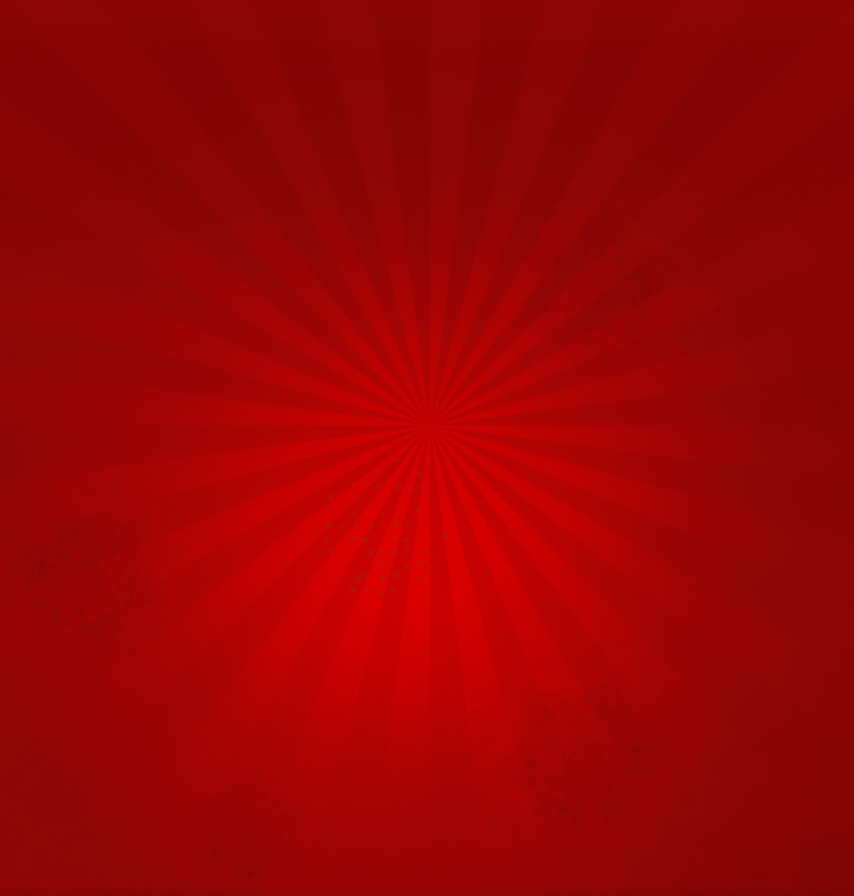
Write a WebGL 2 fragment shader that draws this background.

```glsl
#version 300 es
precision highp float;
// A red festive backdrop: a soft glow behind a sunburst, faint six-pointed
// snowflakes and a drift of tiny stars. Built from a Gaussian glow, angular
// stripes, folded star distances and value noise. Height of the canvas is 1.

uniform vec2 u_resolution;
out vec4 outColor;

const float TAU = 6.2831853;
const vec2 BURST_CENTER = vec2(0.003, 0.525);   // x is measured from the middle
const vec2 GLOW_CENTER = vec2(-0.015, 0.375);
const vec2 GLOW_SIZE = vec2(0.28, 0.275);
const float RAY_COUNT = 24.0;
const float RAY_STRENGTH = 0.042;
const float BASE_RED = 0.525;
const float GLOW_RED = 0.27;
const float GRAIN = 0.016;
const vec3 STAR_COLOR = vec3(0.62, 0.15, 0.08);
const float STAR_OPACITY = 0.42;
const float STAR_CELL = 0.0145;

// Snowflakes: x, y, radius, rotation; and their strength
const int FLAKE_COUNT = 8;
const vec4 FLAKES[FLAKE_COUNT] = vec4[](
    vec4(-0.379, 0.355, 0.120, 0.80), vec4(-0.197, 0.069, 0.100, 0.50),
    vec4(0.174, 0.154, 0.138, 0.14), vec4(0.187, 0.674, 0.130, 0.35),
    vec4(-0.417, 0.135, 0.090, 0.20), vec4(0.453, 0.530, 0.042, 0.50),
    vec4(0.448, 0.030, 0.065, 0.30), vec4(-0.249, 0.674, 0.055, 0.60));
const float FLAKE_STRENGTH[FLAKE_COUNT] = float[](
    1.0, 0.85, 1.0, 0.8, 0.35, 0.5, 0.5, 0.4);

float hash(vec2 p) {
    vec3 q = fract(vec3(p.xyx) * 0.1031);
    q += dot(q, q.yzx + 33.33);
    return fract((q.x + q.y) * q.z);
}

float noise(vec2 p) {
    vec2 i = floor(p), f = fract(p);
    f = f * f * (3.0 - 2.0 * f);
    return mix(mix(hash(i), hash(i + vec2(1, 0)), f.x),
               mix(hash(i + vec2(0, 1)), hash(i + vec2(1, 1)), f.x), f.y);
}

float fbm(vec2 p) {
    float sum = 0.0, gain = 0.5;
    for (int i = 0; i < 4; i++) {
        sum += gain * noise(p);
        p = p * 2.03 + 17.0;
        gain *= 0.5;
    }
    return sum;
}

// Folds the plane into one half point of a star
vec2 foldStar(vec2 p, float points, float turn) {
    float sector = TAU / points;
    float a = abs(mod(atan(p.y, p.x) - turn + 0.5 * sector, sector) - 0.5 * sector);
    return length(p) * vec2(cos(a), sin(a));
}

// Signed distance from a folded point to a star with its tip at radius 1
float starDistance(vec2 q, float points, float notch) {
    float halfSector = 0.5 * TAU / points;
    vec2 edge = notch * vec2(cos(halfSector), sin(halfSector)) - vec2(1, 0);
    return dot(q - vec2(1, 0), normalize(vec2(edge.y, -edge.x)));
}

// Light rim, dark lacy inside and loose sprigs beyond the notches
float snowflake(vec2 p, float turn) {
    float r = length(p);
    if (r > 1.5) return 0.0;
    vec2 q = foldStar(p, 6.0, turn);
    float d = starDistance(q, 6.0, 0.62);
    float rim = exp(-pow((d + 0.06) / 0.07, 2.0));
    float inside = smoothstep(0.02, -0.2, d);
    float lace = noise(q * 15.0 + 5.0) + noise(q * 27.0 + 9.0) - 1.0;
    float away = smoothstep(0.15, 0.5, atan(q.y, q.x));
    float sprig = away * exp(-pow((r - 0.95) / 0.2, 2.0)) * (noise(q * 20.0 + 31.0) - 0.3);
    return 0.020 * rim + inside * (0.042 * lace - 0.016) + 0.05 * sprig;
}

// Tiny jittered stars, growing as they fall away from the burst
float starDrift(vec2 p, float pixel) {
    vec2 cell = floor(p / STAR_CELL);
    vec2 jitter = vec2(hash(cell), hash(cell + 41.0)) - 0.5;
    vec2 middle = (cell + 0.5 + 0.45 * jitter) * STAR_CELL;
    float fall = clamp((0.56 - middle.y) / 0.22, 0.0, 1.0);
    vec2 spread = (middle - vec2(-0.045, 0.41)) / vec2(0.06, 0.09);
    float keep = step(hash(cell + 7.0) + 0.05, exp(-dot(spread, spread)));
    float size = mix(0.0025, 0.0068, fall) * mix(0.5, 1.0, hash(cell + 19.0));
    vec2 q = foldStar((p - middle) / size, 5.0, TAU * hash(cell + 3.0));
    float d = starDistance(q, 5.0, 0.45) * size;
    return keep * smoothstep(pixel, -pixel, d) * step(0.335, middle.y);
}

void main() {
    float pixel = 1.0 / u_resolution.y;
    vec2 p = (gl_FragCoord.xy - vec2(0.5 * u_resolution.x, 0.0)) * pixel;

    // Glow, a faint wide band to the left, and lighter top and dark bottom edges
    vec2 g = (p - GLOW_CENTER) / GLOW_SIZE;
    float glow = exp(-dot(g, g));
    float band = smoothstep(0.80, 0.62, p.y) * smoothstep(0.5, -0.1, p.x);
    float red = BASE_RED + GLOW_RED * glow + 0.03 * band;
    red += 0.012 * smoothstep(0.92, 1.0, p.y) - 0.03 * smoothstep(0.012, 0.0, p.y);

    // Sunburst, fading outwards but reaching furthest upwards
    vec2 b = p - BURST_CENTER;
    float r = length(b);
    float soft = min(1.3 * RAY_COUNT * pixel / max(r, pixel), 1.0);
    float ray = smoothstep(-soft, soft, -sin(RAY_COUNT * atan(b.y, b.x))) - 0.5;
    float far = mix(0.06, 0.26, smoothstep(0.1, 0.35, b.y));
    float reach = mix(far, 1.0, exp(-r * r * 10.0)) * smoothstep(0.02, 0.25, p.y);
    red += 2.0 * RAY_STRENGTH * ray * reach * mix(0.6, 1.0, glow);

    // Snowflakes, then cloudy mottling and grain
    for (int i = 0; i < FLAKE_COUNT; i++) {
        vec4 f = FLAKES[i];
        red += FLAKE_STRENGTH[i] * snowflake((p - f.xy) / f.z, f.w);
    }
    float lower = smoothstep(0.9, 0.6, p.y);
    red += 0.05 * (fbm(p * 7.0 + 20.0) - 0.47) * lower;
    red += GRAIN * (noise(p * 400.0 + 300.0) - 0.5) * mix(0.3, 1.0, lower);

    float warmth = smoothstep(0.5, 0.85, red);
    vec3 color = vec3(red, mix(0.02, 0.004, warmth), mix(0.02, 0.002, warmth));
    color = mix(color, STAR_COLOR, STAR_OPACITY * starDrift(p, pixel));
    outColor = vec4(color, 1.0);
}
```
